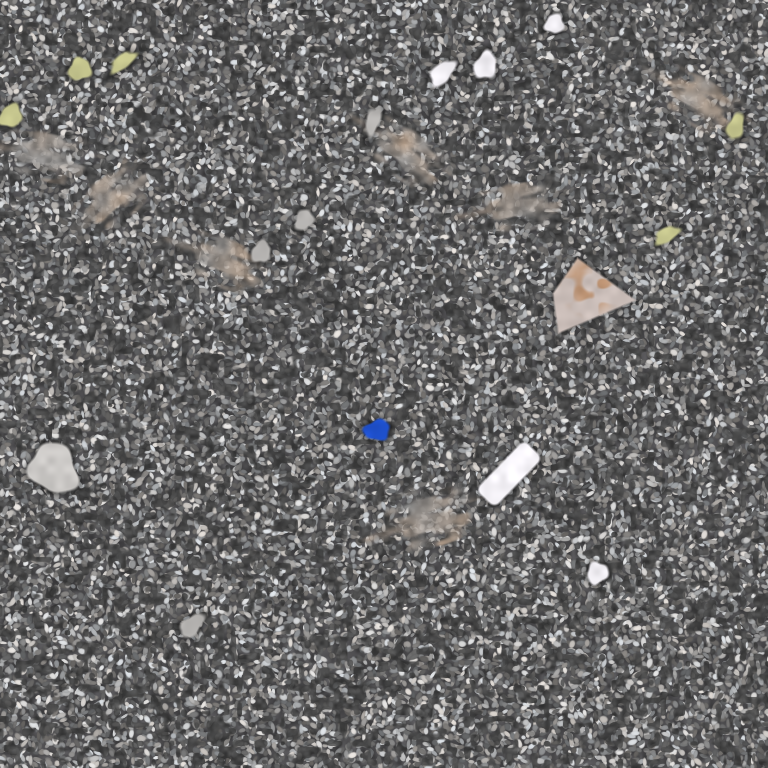
Give the GLSL for this texture, as a WebGL 1 fragment shader.

```glsl
precision highp float;
uniform vec2 u_resolution;

const float SOFT = 0.0022;
const vec3 CHALK = vec3(0.80, 0.79, 0.78);
const vec3 WHITE = vec3(0.95, 0.94, 0.96);
const vec3 LIME = vec3(0.78, 0.78, 0.56);
const vec3 TAN = vec3(0.74, 0.64, 0.55);
const vec3 RUST = vec3(0.72, 0.52, 0.36);
const vec3 BLUE = vec3(0.12, 0.32, 0.82);

float hash(vec2 p) {
  vec3 q = fract(vec3(p.xyx) * 0.1031);
  q += dot(q, q.yzx + 33.33);
  return fract((q.x + q.y) * q.z);
}

float noise(vec2 p) {
  vec2 i = floor(p), f = fract(p);
  f = f * f * (3.0 - 2.0 * f);
  return mix(mix(hash(i), hash(i + vec2(1, 0)), f.x),
             mix(hash(i + vec2(0, 1)), hash(i + vec2(1, 1)), f.x), f.y);
}

vec2 rotate(vec2 p, float a) {
  float c = cos(a), s = sin(a);
  return vec2(c * p.x + s * p.y, c * p.y - s * p.x);
}

// One layer of soft, elongated sand grains laid over a colour
vec3 grains(vec3 base, vec2 uv, float cells, float seed) {
  vec2 p = uv * cells, id = floor(p);
  vec3 col = base;
  for (int y = -1; y <= 1; y++) {
    for (int x = -1; x <= 1; x++) {
      vec2 cell = id + vec2(float(x), float(y));
      vec2 key = cell + seed + 17.0;
      vec2 center = cell + 0.1 + 0.8 * vec2(hash(key), hash(key + 71.3));
      vec2 radii = vec2(0.45 + 0.28 * hash(key + 23.7), 0.28 + 0.16 * hash(key + 47.1));
      vec2 q = rotate(p - center, 0.5 + 3.14 * hash(key + 91.9)) / radii;
      float tone = 0.36 + 0.52 * pow(hash(key + 131.3), 1.6);
      float warmth = 0.05 * (hash(key + 177.7) - 0.45);
      vec3 tint = tone * vec3(1.0 + warmth, 1.0, 1.0 - warmth);
      float mask = 1.0 - smoothstep(0.55, 1.1, length(q));
      col = mix(col, tint * (1.04 - 0.12 * dot(q, q)), mask);
    }
  }
  return col;
}

// Signed distances, positive inside
float pebble(vec2 p, vec2 radii, float angle, float seed) {
  vec2 q = rotate(p, angle) / radii;
  float a = atan(q.y, q.x);
  float wobble = 1.0 + 0.11 * sin(3.0 * a + seed) + 0.06 * sin(5.0 * a - seed);
  return (1.0 - length(q) * wobble) * min(radii.x, radii.y);
}

float rod(vec2 p, vec2 halfSize, float angle, float corner) {
  vec2 d = abs(rotate(p, angle)) - halfSize + corner;
  return corner - length(max(d, 0.0)) - min(max(d.x, d.y), 0.0);
}

float rightOf(vec2 p, vec2 a, vec2 b) {
  vec2 d = normalize(b - a);
  return dot(p - a, vec2(d.y, -d.x));
}

float shard(vec2 p, vec2 a, vec2 b, vec2 c, vec2 d) {
  return min(min(rightOf(p, a, b), rightOf(p, b, c)),
             min(rightOf(p, c, d), rightOf(p, d, a)));
}

vec3 lay(vec3 under, vec3 color, float dist, vec2 uv) {
  float shade = 0.93 + 0.12 * noise(uv * 90.0);
  vec3 shadowed = under * (1.0 - 0.3 * smoothstep(-0.008, 0.0, dist));
  return mix(shadowed, color * shade, smoothstep(-SOFT, SOFT, dist));
}

// Smears of pale, streaky flakes
vec3 flakes(vec3 under, vec2 uv, vec2 center, vec2 size, float angle) {
  vec2 q = rotate(uv - center, angle);
  float fall = exp(-dot(q / size, q / size));
  float streak = noise(q * vec2(55.0, 120.0) + 40.0);
  float mask = smoothstep(0.5, 0.85, fall * 0.6 + streak * 0.5) * smoothstep(0.1, 0.5, fall);
  vec3 color = mix(vec3(0.63), TAN, noise(uv * 38.0)) * (0.75 + 0.4 * noise(uv * 110.0));
  return mix(under, color, 0.8 * mask);
}

void main() {
  vec2 uv = gl_FragCoord.xy / u_resolution;
  vec2 warped = uv + 0.003 * vec2(noise(uv * 70.0), noise(uv * 70.0 + 31.0));

  // Dark sand bed and two layers of grains
  vec3 col = vec3(0.215 + 0.15 * noise(uv * 150.0)) * vec3(1.0, 0.99, 1.02);
  col = grains(col, warped, 112.0, 0.0);
  col = grains(col, warped + 0.37, 98.0, 211.0);
  col = mix(col, vec3(0.17 + 0.16 * noise(uv * 160.0)), 0.85 * smoothstep(0.52, 0.72, noise(uv * 125.0 + 9.0)));

  // Flake smears and small stones, mostly in the upper part
  for (int i = 0; i < 6; i++) {
    float n = float(i);
    vec2 spot = vec2(fract(0.05 + 0.618 * n), 0.66 + 0.28 * fract(0.5 + 0.755 * n));
    col = flakes(col, uv, spot, vec2(0.075, 0.035), 1.6 * hash(vec2(n, 5.0)) - 0.6);
  }
  col = flakes(col, uv, vec2(0.55, 0.32), vec2(0.08, 0.045), 0.3);
  for (int i = 0; i < 13; i++) {
    float n = float(i), pick = fract(0.382 * n);
    float h = fract(0.21 + 0.755 * n);
    vec2 spot = vec2(fract(0.16 + 0.618 * n), 0.97 - 0.24 * h - 0.6 * pow(h, 6.0));
    vec2 radii = vec2(0.012 + 0.009 * hash(vec2(n, 3.0)), 0.008 + 0.006 * hash(vec2(n, 8.0)));
    vec3 color = pick < 0.35 ? LIME : (pick < 0.65 ? WHITE : CHALK * 0.9);
    col = lay(col, color, pebble(uv - spot, radii, 0.5 + hash(vec2(n, 13.0)), n), uv);
  }

  // Stained shell shard, pale stone, white rod and blue bead
  float shell = shard(uv, vec2(0.752, 0.664), vec2(0.828, 0.609), vec2(0.727, 0.566), vec2(0.720, 0.618));
  float stain = smoothstep(0.5, 0.75, noise(uv * 65.0)) * smoothstep(0.05, 0.015, length(uv - vec2(0.77, 0.63)));
  col = lay(col, mix(vec3(0.80, 0.75, 0.73), RUST, 0.75 * stain), shell, uv);
  col = lay(col, CHALK, pebble(uv - vec2(0.07, 0.39), vec2(0.034, 0.029), 2.2, 1.0), uv);
  col = lay(col, WHITE * 1.04, rod(uv - vec2(0.663, 0.383), vec2(0.045, 0.017), 0.8, 0.009), uv);
  col = lay(col, BLUE, pebble(uv - vec2(0.491, 0.44), vec2(0.017, 0.013), 0.2, 2.0), uv);
  gl_FragColor = vec4(clamp(col, 0.0, 1.0), 1.0);
}
```
